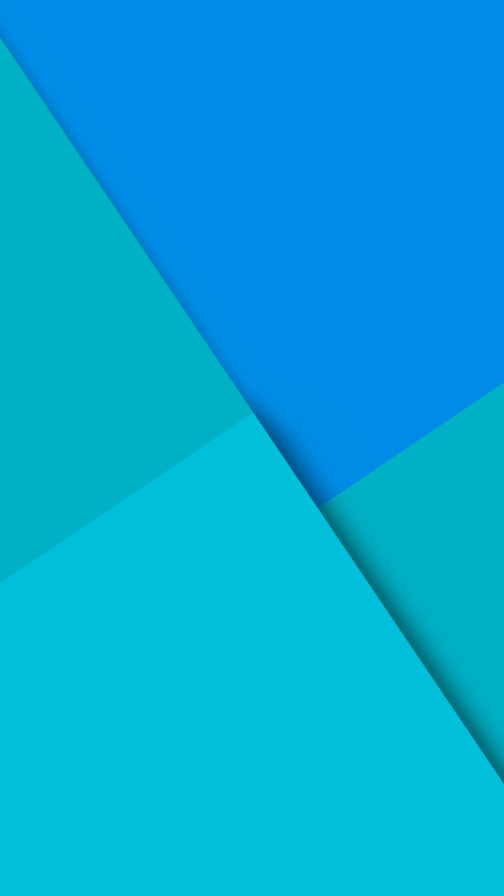
Write a WebGL 2 fragment shader that draws this background.

```glsl
#version 300 es
precision highp float;
// Overlapping flat paper sheets split by a steep diagonal with a soft cast shadow.

uniform vec2 u_resolution;
out vec4 outColor;

// Palette
const vec3 BLUE = vec3(0.0, 0.55, 0.90);
const vec3 TEAL = vec3(0.0, 0.69, 0.77);
const vec3 CYAN = vec3(0.0, 0.75, 0.855);

// Layout, in canvas heights
const vec2 FOLD_START = vec2(0.0, 0.9583);   // where the diagonal meets the left side
const vec2 FOLD_DIR = vec2(0.5595, -0.8288); // direction down the diagonal
const float LEFT_SEAM = 0.505;               // distance along the diagonal
const float RIGHT_SEAM = 0.634;

// Shadow: x for the upper sheet, y for the lower sheet
const vec2 SHADOW_WIDTH = vec2(0.012, 0.027);
const vec2 SHADOW_STRENGTH = vec2(0.13, 0.40);
const float SHADOW_BLEND = 0.05;

// Antialiased step across an edge at zero
float edge(float distanceToEdge, float pixel) {
    return smoothstep(-0.75 * pixel, 0.75 * pixel, distanceToEdge);
}

// Gaussian falloff away from the raised edge
float castShadow(float across, float along) {
    float lower = smoothstep(-SHADOW_BLEND, SHADOW_BLEND, along - LEFT_SEAM);
    float width = mix(SHADOW_WIDTH.x, SHADOW_WIDTH.y, lower);
    float strength = mix(SHADOW_STRENGTH.x, SHADOW_STRENGTH.y, lower);
    float t = max(across, 0.0) / width;
    return strength * exp(-1.6 * t * t - 0.6 * t);
}

void main() {
    float pixel = 1.0 / u_resolution.y;
    vec2 p = gl_FragCoord.xy * pixel - FOLD_START;

    // Coordinates along and across the diagonal
    float along = dot(p, FOLD_DIR);
    float across = dot(p, vec2(-FOLD_DIR.y, FOLD_DIR.x));

    // Sheets on each side of the diagonal
    vec3 raised = mix(TEAL, CYAN, edge(along - LEFT_SEAM, pixel));
    vec3 base = mix(BLUE, TEAL, edge(along - RIGHT_SEAM, pixel));
    base *= 1.0 - castShadow(across, along);

    outColor = vec4(mix(raised, base, edge(across, pixel)), 1.0);
}
```
